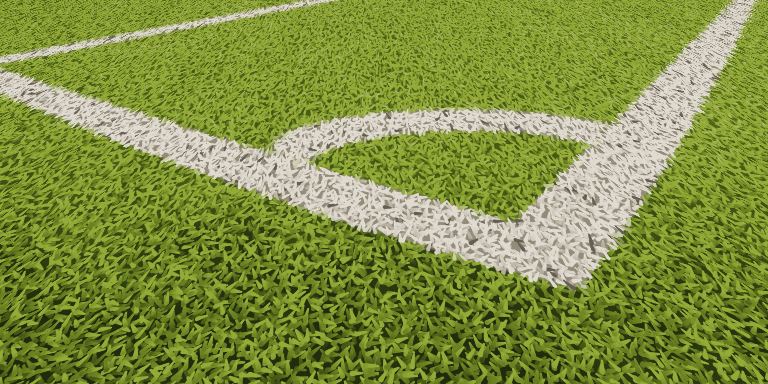
Reproduce this texture procedurally as a WebGL 2 fragment shader.

```glsl
#version 300 es
precision highp float;
// Corner of a turf pitch seen in perspective: painted bands meet at a corner
// with a quarter arc. Layers of scattered blades take the paint or grass colour
// found at their own centre, so the painted edges come out ragged.
uniform vec2 u_resolution;
out vec4 outColor;

const float HORIZON = 1.38;
const float DENSITY = 46.0;
const vec3 SHADOW = vec3(0.12, 0.17, 0.05);
const vec3 DEEP = vec3(0.27, 0.35, 0.08);
const vec3 LEAF = vec3(0.42, 0.51, 0.13);
const vec3 SUNLIT = vec3(0.58, 0.67, 0.22);
const vec3 PALE = vec3(0.69, 0.73, 0.42);
const vec3 PAINT_DIM = vec3(0.70, 0.67, 0.61);
const vec3 PAINT_LIT = vec3(0.88, 0.86, 0.82);
const vec3 PAINT_GAP = vec3(0.58, 0.55, 0.48);

vec3 hash3(vec2 p) {
  vec3 q = fract(vec3(p.xyx) * vec3(0.1031, 0.1030, 0.0973));
  q += dot(q, q.yxz + 33.33);
  return fract((q.xxy + q.yzz) * q.zyx);
}

float valueNoise(vec2 p) {
  vec2 i = floor(p), f = fract(p);
  f = f * f * (3.0 - 2.0 * f);
  float low = mix(hash3(i).x, hash3(i + vec2(1, 0)).x, f.x);
  float high = mix(hash3(i + vec2(0, 1)).x, hash3(i + vec2(1, 1)).x, f.x);
  return mix(low, high, f.y);
}

// Ground mapping: cells shrink evenly towards the horizon
vec2 toGround(vec2 p) {
  float depth = HORIZON - p.y;
  return vec2((p.x - 1.0) / depth, -log(depth));
}

vec2 toCanvas(vec2 g) {
  float depth = exp(-g.y);
  return vec2(1.0 + g.x * depth, HORIZON - depth);
}

// Positive inside an ellipse whose sides continue straight down
float archInside(vec2 p, vec2 centre, vec2 radii) {
  vec2 q = (p - centre) / radii;
  q.y = max(q.y, 0.0);
  return (1.0 - length(q)) * radii.y;
}

// Signed depth inside the painted markings, positive on paint
float paintDepth(vec2 p) {
  float upper = 0.823 - 0.298 * p.x - 0.02 * p.x * (1.33 - p.x);
  float lower = 0.758 - 0.340 * p.x - 0.055 * p.x * (1.51 - p.x);
  float left = 1.909 - 0.991 * (1.0 - p.y);
  float right = 1.969 - 0.608 * (1.0 - p.y) + 0.2 * (1.0 - p.y) * (p.y - 0.245);
  float front = min(p.y - lower, 0.8 * (right - p.x));
  float sideBand = min(upper - p.y, front);
  float farBand = min(0.7 * (p.x - left), front);
  float arc = min(archInside(p, vec2(1.20, 0.617), vec2(0.49, 0.10)),
                 -archInside(p, vec2(1.22, 0.560), vec2(0.42, 0.10)));
  arc = min(arc, min(p.y - upper, left - p.x));
  float backBand = min(0.853 + 0.184 * p.x - p.y, p.y - 0.833 - 0.19 * p.x);
  return max(max(sideBand, farBand), max(arc, backBand));
}

float paintMask(vec2 p, float soft) {
  return smoothstep(-soft, soft, paintDepth(p));
}

vec3 grassRamp(float t) {
  vec3 c = mix(SHADOW, DEEP, smoothstep(0.0, 0.25, t));
  c = mix(c, LEAF, smoothstep(0.25, 0.5, t));
  c = mix(c, SUNLIT, smoothstep(0.5, 0.75, t));
  return mix(c, PALE, smoothstep(0.95, 1.25, t));
}

vec3 paintRamp(float t, float speck) {
  vec3 c = mix(PAINT_DIM, PAINT_LIT, smoothstep(0.2, 0.75, t));
  return mix(c, vec3(0.40, 0.37, 0.32), step(speck, 0.045));
}

// Lays one scattered layer of tapered blades over the colour beneath
vec3 bladeLayer(vec3 under, vec2 ground, float layer, float light, float pixel) {
  vec2 g = ground * DENSITY + layer * vec2(17.37, 41.73);
  vec2 home = floor(g);
  for (int k = 0; k < 9; k++) {
    vec2 cell = home + vec2(k % 3 - 1, k / 3 - 1);
    vec3 r = hash3(cell + layer * 71.0);
    vec3 s = hash3(cell + 137.0 + layer * 29.0);
    vec2 centre = cell + 0.5 + 0.8 * (r.xy - 0.5);
    float angle = mix(-0.5, 2.7, r.z);
    vec2 dir = vec2(cos(angle), sin(angle));
    vec2 d = g - centre;
    float halfLength = mix(0.35, 0.58, s.x);
    float along = clamp(dot(d, dir), -halfLength, halfLength);
    float tip = along / halfLength;
    float width = 0.17 - 0.07 * tip;
    float cover = 1.0 - smoothstep(-pixel, pixel, length(d - dir * along) - width);
    vec2 root = toCanvas((centre - layer * vec2(17.37, 41.73)) / DENSITY);
    float shade = 0.30 + 0.13 * layer + 0.45 * s.y + 0.10 * tip + light;
    vec3 colour = mix(grassRamp(shade), paintRamp(shade, s.z), paintMask(root, 0.004));
    under = mix(under, colour, cover);
  }
  return under;
}

void main() {
  vec2 p = gl_FragCoord.xy / u_resolution * vec2(2.0, 1.0);
  vec2 ground = toGround(p);
  float pixel = 0.6 * DENSITY / (u_resolution.y * (HORIZON - p.y));

  // Light grows with distance, with broad uneven patches
  float patches = valueNoise(ground * 9.0) - 0.5;
  float light = mix(-0.13, 0.17, smoothstep(0.0, 0.9, p.y)) + 0.03 * (p.x - 1.0) + 0.12 * patches;

  // Shaded soil and paint show between the blades
  vec3 colour = mix(grassRamp(0.16 + light), PAINT_GAP, paintMask(p, 0.006));
  for (int i = 0; i < 3; i++) colour = bladeLayer(colour, ground, float(i), light, pixel);
  outColor = vec4(colour, 1.0);
}
```
